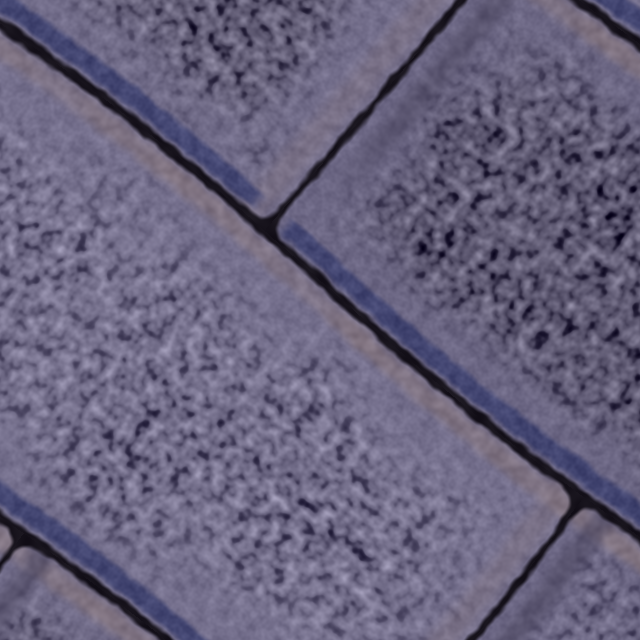
Write a three.js fragment shader that draws this texture.

```glsl
// Close view of rough paving stones laid diagonally in a half-offset bond.
// A rotated frame is split into courses and stones; a rounded box distance
// cuts the joints, bands colour the bevels and gradient noise makes the grain.

varying vec2 vUv;

const vec2 ALONG = vec2(0.780, 0.626);      // course direction, y pointing down
const vec2 ACROSS = vec2(-0.626, 0.780);
const vec2 STONE = vec2(1.28, 0.601);       // length and height of one stone
const vec2 FRAME_ORIGIN = vec2(0.0, 0.0365);
const float FIRST_JOINT = 0.53;
const float BEND = 0.015;                   // sideways sway of the courses
const vec2 HALF_GAP = vec2(0.0055, 0.0075); // short joints, long joints
const float CORNER = 0.026;
const float GRAIN_SCALE = 43.0;
const float GRAIN_CONTRAST = 0.23;

const vec3 STONE_LIGHT = vec3(0.435, 0.415, 0.525);
const vec3 STONE_DARK = vec3(0.365, 0.345, 0.440);
const vec3 EDGE_SMOOTH = vec3(0.440, 0.420, 0.535);
const vec3 BEVEL_WARM = vec3(0.510, 0.455, 0.500);
const vec3 BEVEL_BLUE = vec3(0.235, 0.250, 0.430);
const vec3 SMUDGE = vec3(0.310, 0.290, 0.390);
const vec3 JOINT = vec3(0.085, 0.070, 0.105);

float hash(vec2 c) {
  vec3 h = fract(c.xyx * vec3(0.1031, 0.1030, 0.0973));
  h += dot(h, h.yzx + 33.33);
  return fract((h.x + h.y) * h.z);
}

float corner(vec2 cell, vec2 offset) {
  float a = 6.2832 * hash(cell);
  return dot(vec2(cos(a), sin(a)), offset);
}

float gradientNoise(vec2 p) {
  vec2 i = floor(p);
  vec2 f = fract(p);
  vec2 w = f * f * f * (f * (f * 6.0 - 15.0) + 10.0);
  vec2 e = vec2(1.0, 0.0);
  float low = mix(corner(i, f), corner(i + e, f - e), w.x);
  float high = mix(corner(i + e.yx, f - e.yx), corner(i + 1.0, f - 1.0), w.x);
  return mix(low, high, w.y);
}

// Soft strip covering distances from start to end
float band(float d, float start, float end, float soft) {
  return smoothstep(start - soft, start + soft, d)
    * (1.0 - smoothstep(end - soft, end + soft, d));
}

// Distance inwards from the rounded outline of a stone
float stoneDepth(vec2 p) {
  vec2 q = abs(p - 0.5 * STONE) - 0.5 * STONE + HALF_GAP + CORNER;
  return CORNER - length(max(q, 0.0)) - min(max(q.x, q.y), 0.0);
}

void main() {
  // Rotated, slightly swaying frame
  vec2 q = vec2(vUv.x, 1.0 - vUv.y) - FRAME_ORIGIN;
  q.y += BEND * sin(6.2832 * vUv.x);
  vec2 frame = vec2(dot(q, ALONG) - FIRST_JOINT, dot(q, ACROSS));

  // Courses and half-offset stones
  float course = floor(frame.y / STONE.y);
  float oddCourse = mod(course, 2.0);
  frame.x += 0.5 * STONE.x * (1.0 - oddCourse);
  vec2 cell = vec2(floor(frame.x / STONE.x), course);
  vec2 p = frame - cell * STONE;
  vec2 seed = cell * 17.3 + 60.0;

  // Ragged edge distances
  vec2 n = p + seed;
  float ragged = 0.0045 * gradientNoise(n * 24.0) + 0.003 * gradientNoise(n * 60.0);
  float depth = stoneDepth(p) + ragged;
  float top = p.y + ragged;
  float bottom = STONE.y - p.y + ragged;
  float left = p.x + ragged;
  float right = STONE.x - p.x + ragged;

  // Grain, calmer towards the edges and in random patches
  float fine = gradientNoise(n * GRAIN_SCALE) + 0.75 * gradientNoise(n * GRAIN_SCALE * 1.9 + 9.0);
  float fibre = gradientNoise(n * GRAIN_SCALE * 3.6);
  float patches = gradientNoise(n * 5.0) + 0.5 * gradientNoise(n * 11.0);
  float interior = smoothstep(0.03, 0.17, depth + 0.06 * patches);
  float rough = interior * (0.85 + 0.5 * patches + 0.2 * oddCourse);

  // Stone body
  vec3 body = mix(STONE_LIGHT, STONE_DARK, 0.85 * oddCourse);
  vec3 color = mix(EDGE_SMOOTH, body, interior);
  color += 0.035 * (hash(cell + 40.0) - 0.5) - 0.04 * patches * interior;
  color += GRAIN_CONTRAST * mix(0.25, 1.0, rough) * fine + 0.035 * fibre;
  color -= 0.11 * rough * smoothstep(0.15, 0.6, -fine);

  // Worn bevels: warm upper side, smudged left side, blue lower side
  float warm = band(top, 0.012, 0.043, 0.011) * (0.75 + 0.5 * patches);
  warm += 0.4 * band(right, 0.015, 0.055, 0.015) * (1.0 - warm);
  color = mix(color, BEVEL_WARM + 0.08 * fine, clamp(warm, 0.0, 1.0));
  float smudge = band(left, 0.028, 0.065, 0.014) * smoothstep(0.05, 0.3, bottom);
  color = mix(color, SMUDGE + 0.06 * fine, 0.65 * smudge);
  float blue = band(bottom, 0.014, 0.043, 0.006)
    * smoothstep(0.02, 0.05, right) * smoothstep(0.01, 0.03, left);
  color = mix(color, BEVEL_BLUE + 0.07 * fine + 0.03 * fibre, 0.88 * blue);

  // Dark joints with small crumbs of lighter dirt
  vec3 gap = JOINT + 0.05 * gradientNoise(n * 35.0);
  color = mix(gap, color, smoothstep(-0.004, 0.005, depth));
  gl_FragColor = vec4(clamp(color, 0.0, 1.0), 1.0);
}
```
